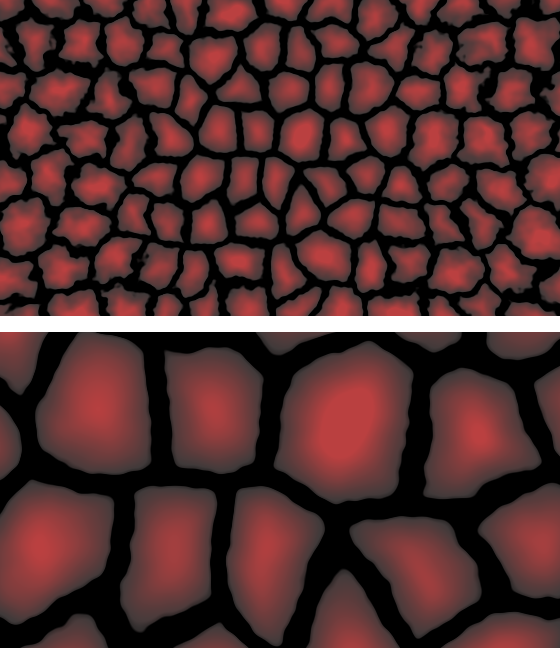
Top: the whole. Bottom: its middle third, enlarged.
This pattern is drawn by a Shadertoy shader. Its source:

```glsl
// Cracked hide: irregular rounded plates, red at heart and grey at the rim, on black.
// Staggered Voronoi cells in a noise-bent domain; smooth minima of the distances
// to the cell walls give both the rounded outline and the inner glow.

#define CELLS_PER_HEIGHT 7.4
#define EDGE_GROWTH 0.09     // cells get larger away from the middle
#define JITTER 0.6
#define GAP_HALF_WIDTH 0.083 // in cell units
#define CORNER_SHARPNESS 32.0
#define GLOW_SHARPNESS 12.0
#define GLOW_DEPTH 0.33
#define NICK_SIZE 0.04
#define RIM_GREY vec3(0.25, 0.228, 0.228)
#define HEART_RED vec3(0.73, 0.25, 0.25)

vec2 hash2(vec2 p) {
    vec3 q = fract(p.xyx * vec3(0.1031, 0.1030, 0.0973));
    q += dot(q, q.yzx + 33.33);
    return fract((q.xx + q.yz) * q.zy);
}

float cornerSlope(vec2 corner, vec2 offset) {
    float angle = 6.2832 * hash2(corner + 71.0).x;
    return dot(vec2(cos(angle), sin(angle)), offset);
}

float gradientNoise(vec2 p) {
    vec2 i = floor(p), f = fract(p);
    vec2 u = f * f * f * (f * (f * 6.0 - 15.0) + 10.0);
    vec2 e = vec2(1.0, 0.0);
    return mix(mix(cornerSlope(i, f), cornerSlope(i + e, f - e), u.x),
               mix(cornerSlope(i + e.yx, f - e.yx), cornerSlope(i + 1.0, f - 1.0), u.x), u.y);
}

vec2 noise2(vec2 p) {
    return vec2(gradientNoise(p), gradientNoise(p + vec2(37.4, 91.7)));
}

// Jittered cell centre; odd rows are shifted by half a cell.
vec2 cellSite(vec2 cell) {
    vec2 stagger = vec2(0.5 * mod(cell.y, 2.0), 0.0);
    return cell + 0.5 + stagger + JITTER * (hash2(cell + 19.0) - 0.5);
}

// x: wall distance with lightly rounded corners, y: softer distance for the glow.
vec2 wallDistances(vec2 p) {
    vec2 home = floor(p), nearestCell = home, toNearest = vec2(0.0);
    float best = 1e5;
    for (int j = -2; j <= 2; j++)
    for (int i = -2; i <= 2; i++) {
        vec2 cell = home + vec2(i, j);
        vec2 toSite = cellSite(cell) - p;
        float d = dot(toSite, toSite);
        if (d < best) {
            best = d;
            nearestCell = cell;
            toNearest = toSite;
        }
    }
    vec2 sharpness = vec2(CORNER_SHARPNESS, GLOW_SHARPNESS);
    vec2 sum = vec2(1e-6);
    for (int j = -2; j <= 2; j++)
    for (int i = -2; i <= 2; i++) {
        if (i == 0 && j == 0) continue;
        vec2 toSite = cellSite(nearestCell + vec2(i, j)) - p;
        float wall = dot(0.5 * (toNearest + toSite), normalize(toSite - toNearest));
        sum += exp(-sharpness * wall);
    }
    return -log(sum) / sharpness;
}

void mainImage(out vec4 fragColor, in vec2 fragCoord) {
    vec2 p = (fragCoord - 0.5 * iResolution.xy) / iResolution.y;
    float pixel = CELLS_PER_HEIGHT / iResolution.y;

    // Calm plates in the middle, bent and jagged ones towards the sides.
    float unrest = smoothstep(0.15, 0.75, length(p));
    vec2 q = p * CELLS_PER_HEIGHT * (1.0 - EDGE_GROWTH * dot(p, p)) + 40.0;
    vec2 bent = q + 0.25 * noise2(q * 0.9)
                  + mix(0.06, 0.22, unrest) * noise2(q * 2.6 + 13.0)
                  + mix(0.015, 0.06, unrest) * noise2(q * 6.0 + 5.0);

    vec2 wall = wallDistances(bent);
    float nicks = NICK_SIZE * mix(0.6, 1.0, unrest) * gradientNoise(q * 8.0);
    float inside = wall.x + nicks - GAP_HALF_WIDTH;

    // Grey rim to red heart, with a thin dark line along the outline.
    float glow = pow(clamp((wall.y - 0.055) / GLOW_DEPTH, 0.0, 1.0), 1.08);
    vec3 color = mix(RIM_GREY, HEART_RED, glow);
    color *= mix(0.75, 1.0, smoothstep(0.0, 0.03, inside));
    color *= smoothstep(-0.75 * pixel, 0.75 * pixel, inside);

    fragColor = vec4(color, 1.0);
}
```
